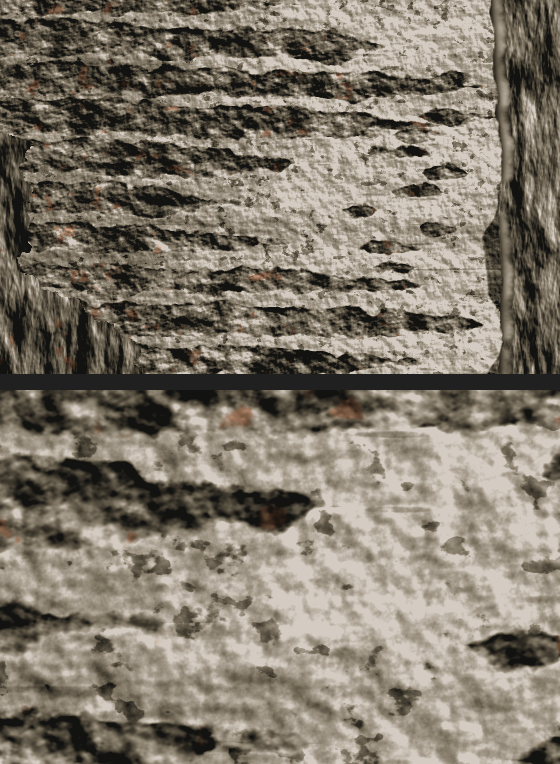
Top, the full canvas; bottom, a detail of the centre.
Reproduce this texture procedurally as a Shadertoy shader.

```glsl
// Peeling cherry bark: pale horizontal sheets split by rough lens-shaped bands, with ridged bark at both sides.

const vec3 SOOT  = vec3(0.07, 0.07, 0.065);
const vec3 UMBER = vec3(0.22, 0.20, 0.16);
const vec3 EARTH = vec3(0.36, 0.33, 0.27);
const vec3 TAUPE = vec3(0.51, 0.47, 0.40);
const vec3 ASH   = vec3(0.65, 0.61, 0.55);
const vec3 CREAM = vec3(0.83, 0.80, 0.76);
const vec3 RUST  = vec3(0.47, 0.29, 0.19);

const int   BAND_COUNT = 10;
const float BAND_STEP  = 0.1065;
const int   LENS_COUNT = 13;
const float SHEET_END  = 1.325;          // right rim of the pale sheet
const vec2  LIGHT_STEP = vec2(0.004, 0.005);
const float RELIEF     = 4.2;
const float EDGE       = 0.004;

float hash(vec2 p) {
    vec3 q = fract(vec3(p.xyx) * 0.1031);
    q += dot(q, q.yzx + 33.33);
    return fract((q.x + q.y) * q.z);
}

float noise(vec2 p) {
    vec2 i = floor(p), f = fract(p);
    f = f * f * (3.0 - 2.0 * f);
    return mix(mix(hash(i), hash(i + vec2(1, 0)), f.x),
               mix(hash(i + vec2(0, 1)), hash(i + vec2(1, 1)), f.x), f.y);
}

float fbm(vec2 p) {
    float sum = 0.0, amp = 0.5;
    for (int i = 0; i < 5; i++) {
        sum += amp * noise(p);
        p = mat2(1.6, 1.2, -1.2, 1.6) * p + 17.3;
        amp *= 0.5;
    }
    return sum / 0.97;
}

// Fibres stay horizontal, so these octaves are not rotated.
float fibre(vec2 p) {
    return 0.5 * noise(p) + 0.3 * noise(p * 2.1 + 9.0) + 0.2 * noise(p * 4.3 + 31.0);
}

// Six-step tone ramp, dark to light.
vec3 ramp(float t) {
    t = clamp(t, 0.0, 1.0) * 5.0;
    vec3 c = mix(SOOT, UMBER, clamp(t, 0.0, 1.0));
    c = mix(c, EARTH, clamp(t - 1.0, 0.0, 1.0));
    c = mix(c, TAUPE, clamp(t - 2.0, 0.0, 1.0));
    c = mix(c, ASH,   clamp(t - 3.0, 0.0, 1.0));
    return mix(c, CREAM, clamp(t - 4.0, 0.0, 1.0));
}

// x: distance to the nearest rough opening, y: height above its axis.
vec2 openings(vec2 p) {
    vec2 best = vec2(1.0, 0.0);
    float sag = 0.022 * (p.x - 0.6) + 0.012 * (noise(p * vec2(4.0, 1.5)) - 0.5);
    for (int i = 0; i < BAND_COUNT; i++) {
        float k = float(i);
        float v = p.y + sag - (0.995 - k * BAND_STEP);
        float reach = 0.95 + 0.31 * cos((k - 2.0) * 1.047) + 0.12 * (hash(vec2(k, 4.0)) - 0.5);
        float taper = 1.0 - clamp((reach - p.x) / 0.42, 0.0, 1.0);
        float h = mix(0.029, 0.042, hash(vec2(k, 8.0))) * (1.0 - taper * taper);
        float d = abs(v) - h + 0.3 * max(p.x - reach, 0.0);
        if (d < best.x) best = vec2(d, v);
    }
    for (int i = 0; i < LENS_COUNT; i++) {
        float k = float(i);
        vec2 c = vec2(mix(0.86, 1.26, hash(vec2(k, 21.0))),
                      0.27 + 0.66 * (k + 0.5) / float(LENS_COUNT));
        float halfWidth = mix(0.05, 0.1, hash(vec2(k, 35.0)));
        vec2 r = p + vec2(0.0, sag) - c;
        float u = r.x / halfWidth;
        float d = abs(r.y) - 0.019 * (1.0 - u * u);
        if (d < best.x) best = vec2(d, r.y);
    }
    return best;
}

// Crumbly relief lit from the upper right.
float barkTone(vec2 p, vec2 stretch) {
    float h = fbm(p * stretch);
    float slope = h - fbm((p + LIGHT_STEP) * stretch);
    float crack = 1.0 - smoothstep(0.0, 0.045, abs(fbm(p * stretch * 0.5 + 40.0) - 0.47));
    return 0.36 + RELIEF * slope + 1.2 * (h - 0.5) - 0.22 * crack;
}

float sheetTone(vec2 p) {
    float t = 0.67 + 0.2 * smoothstep(0.15, 1.0, p.x);
    t += 0.42 * (fbm(p * vec2(3.0, 13.0)) - 0.5);
    t += 0.30 * (fibre(p * vec2(9.0, 95.0)) - 0.5);
    t += 1.4 * (fbm(p * 45.0) - fbm((p + LIGHT_STEP) * 45.0));
    float split = smoothstep(0.86, 0.95, noise(p * vec2(7.0, 75.0) + 5.0));
    float crumb = smoothstep(0.66, 0.74, fbm(p * vec2(42.0, 55.0) + 70.0));
    return t - 0.2 * split - 0.4 * crumb;
}

void mainImage(out vec4 fragColor, in vec2 fragCoord) {
    vec2 p = fragCoord / iResolution.y;
    float rag = fbm(p * vec2(20.0, 26.0)) - 0.5;

    // Rough openings, spreading further toward the left
    vec2 gap = openings(p);
    float spread = 0.02 * smoothstep(0.75, 0.1, p.x) * (fbm(p * vec2(5.0, 12.0) + 3.0) - 0.3);
    float d = gap.x + 0.045 * rag - spread;
    float rough = smoothstep(EDGE, -EDGE, d);

    // Ridged bark beyond the left and right rims
    float leftRim = 0.08 + 0.3 * smoothstep(0.3, 0.04, p.y) - 0.3 * smoothstep(0.6, 0.74, p.y);
    float left = smoothstep(EDGE, -EDGE, p.x - leftRim + 0.12 * rag);
    float rim = SHEET_END + 0.035 * (noise(vec2(p.y * 7.0, 2.0)) - 0.5) + 0.02 * rag;
    float right = smoothstep(-EDGE, EDGE, p.x - rim);
    bool ridged = max(left, right) > 0.5;
    float bark = barkTone(p, ridged ? vec2(24.0, 9.0) : vec2(19.0, 24.0));
    bark += 0.07 * right - 0.13 * left;

    // Shadow under the upper lip of each opening, thin light on the lower one
    float lip = smoothstep(-0.013, -0.002, d) * smoothstep(0.0, 0.008, gap.y);
    bark -= 0.3 * lip * (1.0 - max(left, right));
    float sheet = sheetTone(p) + 0.1 * smoothstep(0.012, 0.002, d) * step(gap.y, 0.0);

    // Curled rim and the shadow it throws on the sheet
    float throwWidth = 0.045 * smoothstep(0.3, 0.7, noise(vec2(p.y * 9.0, 11.0)));
    float shade = smoothstep(rim - throwWidth - EDGE, rim - throwWidth + EDGE, p.x);
    sheet -= 0.6 * shade;
    float across = (p.x - rim) / 0.032;
    float curl = right * smoothstep(1.1, 0.9, across) * smoothstep(0.35, 0.5, noise(vec2(p.y * 13.0, 6.0)));
    float curlTone = 0.2 + 0.42 * sin(3.14 * clamp(across, 0.0, 1.0)) + 0.8 * rag;

    float tone = mix(sheet, bark, max(rough, max(left, right)));
    tone = mix(tone, curlTone, curl);
    vec3 color = ramp(tone);

    // Sparse rusty flakes in the bark
    float flake = smoothstep(0.68, 0.76, fbm(p * 31.0 + 90.0)) * max(rough, left);
    color = mix(color, RUST * (0.5 + tone), 0.6 * flake);
    fragColor = vec4(color, 1.0);
}
```
